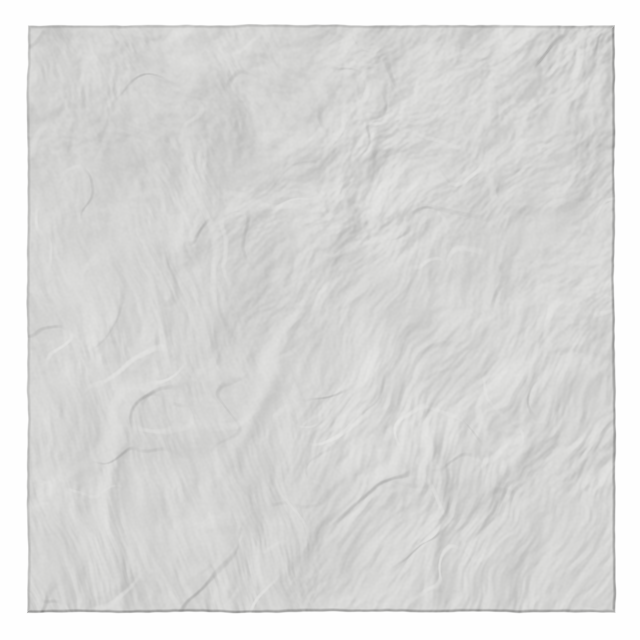
Reproduce this texture procedurally as a WebGL 1 fragment shader.

```glsl
precision highp float;
uniform vec2 u_resolution;

vec2 hashGradient(vec2 cell) {
  vec3 k = fract(cell.xyx * vec3(0.1031, 0.1030, 0.0973));
  k += dot(k, k.yzx + 33.33);
  return fract((k.xx + k.yz) * k.zy) * 2.0 - 1.0;
}

float noise(vec2 p) {
  vec2 i = floor(p), f = p - i;
  vec2 s = f * f * f * (f * (f * 6.0 - 15.0) + 10.0);
  float a = dot(hashGradient(i), f);
  float b = dot(hashGradient(i + vec2(1, 0)), f - vec2(1, 0));
  float c = dot(hashGradient(i + vec2(0, 1)), f - vec2(0, 1));
  float d = dot(hashGradient(i + 1.0), f - 1.0);
  return mix(mix(a, b, s.x), mix(c, d, s.x), s.y);
}

float fbm(vec2 p) {
  float sum = 0.0, amp = 0.5;
  for (int i = 0; i < 4; i++) {
    sum += amp * noise(p);
    p = p * 2.03 + 17.3;
    amp *= 0.52;
  }
  return sum;
}

// Wrinkles running along the given angle
float folds(vec2 p, float angle, vec2 freq) {
  vec2 along = vec2(cos(angle), sin(angle));
  return fbm(freq * vec2(dot(p, along), dot(p, vec2(-along.y, along.x))) + angle * 9.0);
}

// Steep step along a noise contour, fading in and out
float scarp(vec2 p, float freq, float seed) {
  float mask = smoothstep(-0.05, 0.3, noise(p * 6.0 + seed * 3.1));
  return mask * smoothstep(-0.04, 0.04, noise(p * freq + seed));
}

float ridge(vec2 p, vec2 a, vec2 b, float width) {
  vec2 ab = b - a;
  float t = clamp(dot(p - a, ab) / dot(ab, ab), 0.0, 1.0);
  float d = length(p - a - ab * t) / width;
  return exp(-d * d) * (0.4 + 0.6 * sin(3.14159 * t));
}

float height(vec2 p) {
  vec2 q = p + 0.035 * vec2(noise(p * 7.0), noise(p * 7.0 + 31.0));
  q += 0.008 * vec2(noise(p * 23.0 + 5.0), noise(p * 23.0 + 53.0));

  // Fold direction changes from region to region
  float upper = smoothstep(0.4, 0.75, q.y + 0.4 * noise(p * 4.0));
  float right = smoothstep(0.32, 0.55, q.x + 0.3 * noise(p * 4.0 + 9.0));
  float lower = mix(folds(q, 1.95, vec2(5, 15)), folds(q, 1.08, vec2(6, 14)), right);
  float top = mix(folds(q, 2.3, vec2(8, 14)), folds(q, 0.75, vec2(10, 14)), right);
  float h = mix(lower, top, upper) * (1.0 + 0.7 * noise(p * 5.0 + 70.0));

  // Creases
  h += 0.17 * scarp(q, 6.0, 3.0) - 0.15 * scarp(q, 9.0, 21.0);
  h += 0.12 * scarp(q, 14.0, 44.0);

  // Long raised folds and grooves
  h += 0.26 * ridge(q, vec2(0.36, 0.29), vec2(0.48, 0.53), 0.014);
  h -= 0.18 * ridge(q, vec2(0.29, 0.58), vec2(0.42, 0.43), 0.010);
  h += 0.24 * ridge(q, vec2(0.18, 0.10), vec2(0.185, 0.34), 0.015);
  h -= 0.18 * ridge(q, vec2(0.59, 0.57), vec2(0.70, 0.64), 0.010);
  h += 0.22 * ridge(q, vec2(0.67, 0.05), vec2(0.68, 0.37), 0.013);
  return h;
}

void main() {
  vec2 p = gl_FragCoord.xy / u_resolution;

  // Side lighting from the upper left
  float relief = (height(p) - height(p + 0.003 * vec2(-0.8, 0.6))) / 0.003;
  float shade = relief * 0.0032;
  shade = shade > 0.0 ? 0.06 * (1.0 - exp(-shade / 0.06)) : max(shade, -0.13);

  // Broad stains and fine grain
  float stain = 0.035 * noise(p * 4.0 + 12.0) + 0.03 * noise(p * 11.0 + 80.0);
  float darkPatch = 0.025 * ridge(p, vec2(0.24, 0.84), vec2(0.13, 0.66), 0.08);
  float grain = 0.016 * noise(p * 190.0);
  float tone = 0.832 + shade + stain - darkPatch + grain;

  // Slab outline with a slightly ragged edge
  vec2 offset = p - vec2(0.502, 0.502);
  vec2 side = abs(offset) - 0.459;
  float edge = max(side.x, side.y) + 0.003 * noise(p * 12.0) + 0.0015 * noise(p * 45.0);
  float inside = 1.0 - smoothstep(-0.0015, 0.0015, edge);
  float rim = 1.0 - smoothstep(0.0, 0.004, abs(edge + 0.002));
  float facingAway = side.x > side.y ? step(0.0, offset.x) : step(offset.y, 0.0);
  tone -= rim * mix(0.09, 0.2, facingAway);

  vec3 stone = tone * vec3(1.0, 1.0, 0.994);
  gl_FragColor = vec4(mix(vec3(0.997), stone, inside), 1.0);
}
```
